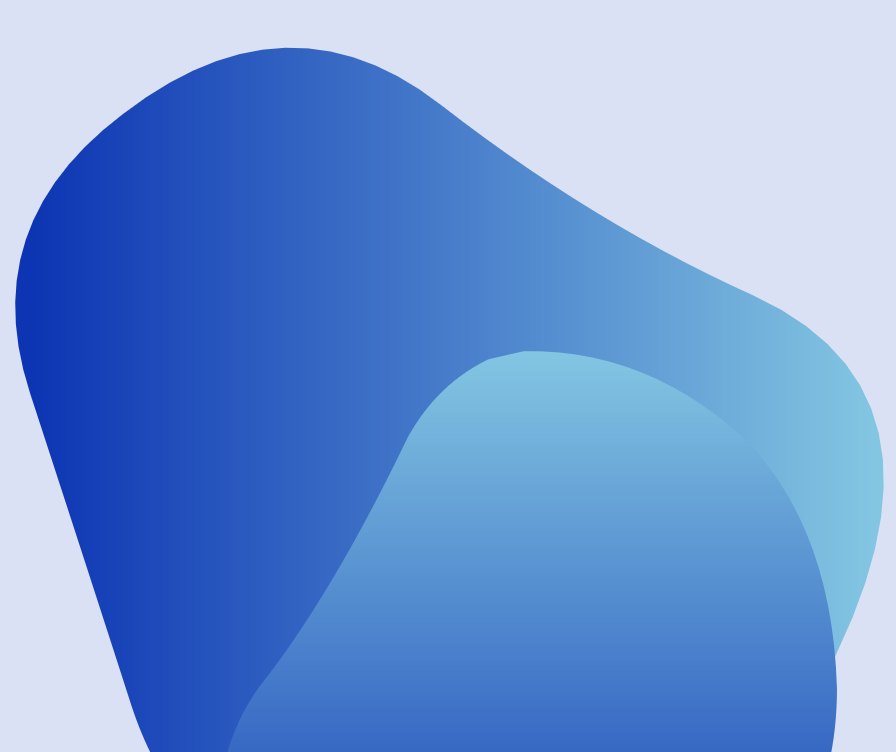
Reproduce this background procedurally as a Shadertoy shader.

```glsl
#define BACKDROP vec3(0.859, 0.882, 0.957)
#define DEEP_BLUE vec3(0.047, 0.204, 0.702)
#define PALE_CYAN vec3(0.514, 0.776, 0.886)
#define LARGE_SPAN vec2(0.035, 1.165)
#define SMALL_SPAN vec2(-0.300, 0.533)
#define CURVES 8
#define STEPS 14

// Quadratic Bezier point
vec2 bezier(vec2 a, vec2 control, vec2 b, float t) {
    return mix(mix(a, control, t), mix(control, b, t), t);
}

// Signed distance to a closed chain of curves (anchor, control, anchor, ...)
float blobDistance(vec2 p, vec2 path[2 * CURVES]) {
    float nearest = 1e6;
    float side = 1.0;
    vec2 a = path[0];
    for (int i = 0; i < CURVES; i++) {
        vec2 start = path[2 * i];
        vec2 control = path[2 * i + 1];
        vec2 end = path[(2 * i + 2) % (2 * CURVES)];
        for (int j = 1; j <= STEPS; j++) {
            vec2 b = bezier(start, control, end, float(j) / float(STEPS));
            vec2 edge = b - a;
            vec2 toP = p - a;
            vec2 gap = toP - edge * clamp(dot(toP, edge) / dot(edge, edge), 0.0, 1.0);
            nearest = min(nearest, dot(gap, gap));
            // Flip the side at each crossing of a horizontal ray
            if ((a.y > p.y) != (b.y > p.y) && toP.x < edge.x * toP.y / edge.y) side = -side;
            a = b;
        }
    }
    return side * sqrt(nearest);
}

float coverage(float dist) {
    return clamp(0.5 - dist * iResolution.y, 0.0, 1.0);
}

vec3 blueRamp(float t) {
    return mix(DEEP_BLUE, PALE_CYAN, clamp(t, 0.0, 1.0));
}

float along(float x, vec2 span) {
    return (x - span.x) / (span.y - span.x);
}

void mainImage(out vec4 fragColor, in vec2 fragCoord) {
    vec2 p = fragCoord / iResolution.y;

    // Outlines in units of canvas height
    vec2 largeBlob[2 * CURVES] = vec2[](
        vec2(0.040, 0.477), vec2(-0.033, 0.700),
        vec2(0.163, 0.848), vec2(0.384, 1.019),
        vec2(0.587, 0.860), vec2(0.789, 0.703),
        vec2(1.002, 0.607), vec2(1.280, 0.480),
        vec2(1.112, 0.130), vec2(1.056, 0.014),
        vec2(0.994, -0.118), vec2(0.621, -0.118),
        vec2(0.233, -0.056), vec2(0.197, -0.006),
        vec2(0.175, 0.061), vec2(0.108, 0.269));
    vec2 smallBlob[2 * CURVES] = vec2[](
        vec2(0.542, 0.418), vec2(0.581, 0.489),
        vec2(0.649, 0.522), vec2(0.674, 0.528),
        vec2(0.697, 0.533), vec2(0.862, 0.536),
        vec2(0.994, 0.413), vec2(1.107, 0.293),
        vec2(1.113, 0.084), vec2(1.113, -0.009),
        vec2(1.079, -0.087), vec2(0.683, -0.118),
        vec2(0.292, -0.087), vec2(0.290, 0.011),
        vec2(0.345, 0.087), vec2(0.441, 0.208));

    // Large blob shades across, small blob shades upward
    vec3 color = BACKDROP;
    color = mix(color, blueRamp(along(p.x, LARGE_SPAN)), coverage(blobDistance(p, largeBlob)));
    color = mix(color, blueRamp(along(p.y, SMALL_SPAN)), coverage(blobDistance(p, smallBlob)));
    fragColor = vec4(color, 1.0);
}
```
